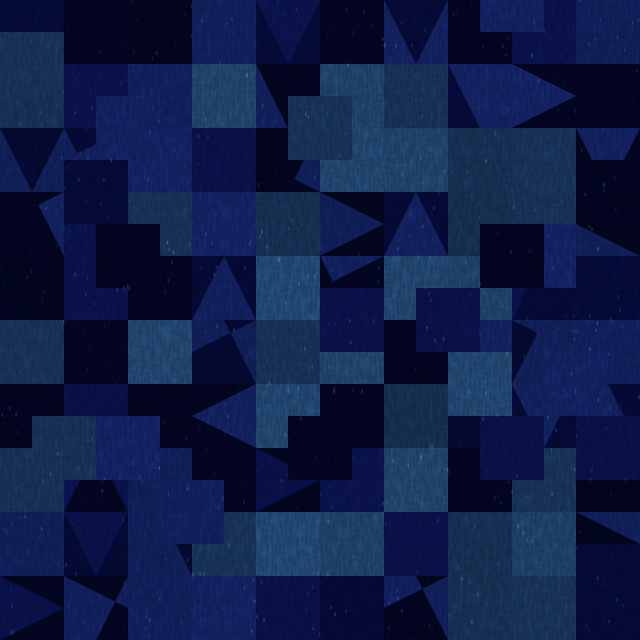
Reproduce this pattern procedurally as a three.js fragment shader.

```glsl
// Patchwork of navy and teal squares with angular wedges on a worn, fibrous cloth.
#define BLACK vec3(0.01, 0.02, 0.13)
#define DEEP vec3(0.02, 0.04, 0.21)
#define NAVY vec3(0.04, 0.07, 0.29)
#define BLUE vec3(0.07, 0.13, 0.37)
#define TEAL vec3(0.09, 0.19, 0.33)
#define SKY vec3(0.13, 0.27, 0.43)
#define CELLS 10.0    // squares across the canvas
#define WEDGED 0.38   // share of squares cut by a wedge
#define SHIFTED 0.15  // share of squares moved by half a cell
#define SOFT 0.0007   // half width of the edge smoothing
#define GRAIN 0.26    // strength of the fibres
#define SPECKS 0.13   // brightness of the worn specks

varying vec2 vUv;

float hash(vec2 p, float salt) {
  vec3 q = fract(vec3(p.xyx + salt * 7.31) * vec3(0.1031, 0.1030, 0.0973));
  q += dot(q, q.yzx + 33.33);
  return fract((q.x + q.y) * q.z);
}

// Cellular noise: distance to the nearest point, and that point's random id.
vec2 cellular(vec2 p) {
  vec2 cell = floor(p);
  vec2 nearest = vec2(9.0, 0.0);
  for (int j = -1; j <= 1; j++) {
    for (int i = -1; i <= 1; i++) {
      vec2 c = cell + vec2(float(i), float(j));
      float d = length(c + vec2(hash(c, 1.0), hash(c, 2.0)) - p);
      if (d < nearest.x) nearest = vec2(d, hash(c, 3.0));
    }
  }
  return nearest;
}

// Plain square colour, weighted by area share.
vec3 plainColour(float h) {
  vec3 c = BLACK;
  c = mix(c, DEEP, step(0.235, h));
  c = mix(c, NAVY, step(0.275, h));
  c = mix(c, BLUE, step(0.42, h));
  c = mix(c, TEAL, step(0.613, h));
  return mix(c, SKY, step(0.835, h));
}

float tone(vec2 id, float salt) {
  return 0.94 + 0.12 * hash(id, salt);
}

// One of four straight-edged cuts, randomly mirrored and turned.
bool insideWedge(vec2 q, vec2 id) {
  if (hash(id, 11.0) < 0.5) q.x = 1.0 - q.x;
  if (hash(id, 12.0) < 0.5) q.y = 1.0 - q.y;
  if (hash(id, 13.0) < 0.5) q = q.yx;
  bool shallow = q.y < 0.5 * q.x;
  bool steep = q.y < 2.0 * (1.0 - q.x);
  float kind = hash(id, 14.0);
  if (kind < 0.4) return abs(q.x - 0.5) < 0.5 * (1.0 - q.y);
  if (kind < 0.6) return shallow;
  if (kind < 0.8) return shallow && steep;
  return shallow != steep;
}

vec3 baseSquare(vec2 p) {
  vec2 id = floor(p);
  vec3 c = plainColour(hash(id, 21.0));
  if (hash(id, 22.0) < WEDGED) {
    vec3 dark = hash(id, 23.0) < 0.5 ? BLACK : DEEP;
    vec3 light = hash(id, 24.0) < 0.67 ? BLUE : NAVY;
    bool flip = hash(id, 25.0) < 0.5;
    c = insideWedge(fract(p), id) != flip ? light : dark;
  }
  return c * tone(id, 26.0);
}

// Squares laid over the base on a grid moved by an offset.
vec3 overlay(vec3 below, vec2 p, vec2 offset, float salt) {
  vec2 id = floor(p + offset);
  if (hash(id, salt) > SHIFTED) return below;
  return plainColour(hash(id, salt + 1.0)) * tone(id, salt + 2.0);
}

vec3 patchwork(vec2 uv) {
  vec2 p = uv * CELLS;
  vec3 c = baseSquare(p);
  c = overlay(c, p, vec2(0.0, 0.5), 31.0);
  return overlay(c, p, vec2(0.5), 41.0);
}

void main() {
  // Average nearby samples to smooth every edge.
  vec3 colour = vec3(0.0);
  for (int j = -1; j <= 1; j++) {
    for (int i = -1; i <= 1; i++) {
      colour += patchwork(vUv + SOFT * vec2(float(i), float(j))) / 9.0;
    }
  }

  // Vertical fibres crossed by a fainter weave.
  float fibre = cellular(vUv * vec2(230.0, 42.0)).x - 0.5;
  float weave = cellular(vUv * vec2(70.0, 210.0) + 17.0).x - 0.5;
  colour *= 1.0 + GRAIN * (fibre + 0.5 * weave);

  // Sparse upright specks, gathered in worn patches.
  vec2 speck = cellular(vUv * vec2(190.0, 90.0) + 53.0);
  float worn = smoothstep(0.7, 0.1, cellular(vUv * vec2(14.0, 7.0)).x);
  float mark = smoothstep(0.45, 0.1, speck.x) * smoothstep(0.94, 1.0, speck.y);
  colour += SPECKS * mark * (0.3 + worn) * vec3(0.75, 0.95, 1.0);

  gl_FragColor = vec4(colour, 1.0);
}
```
